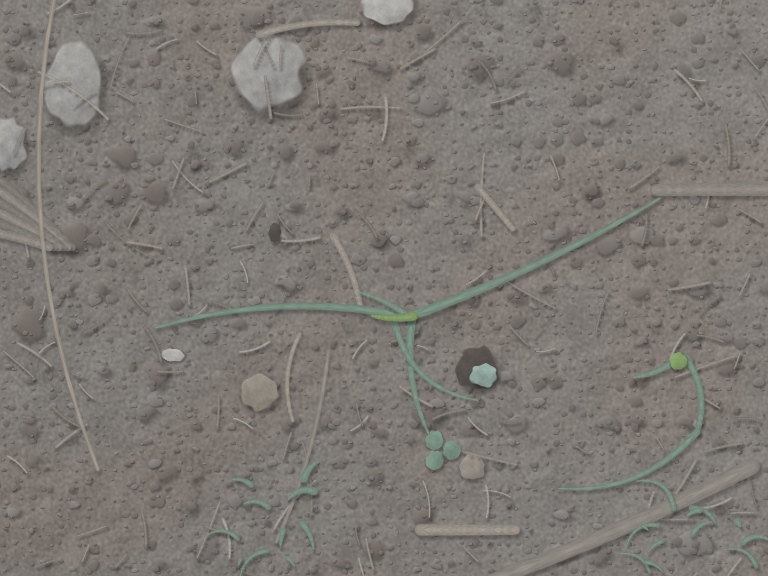
Give the GLSL for this texture, as a Shadertoy shader.

```glsl
vec2 p;
vec3 col;
float taper = .2;

vec2 hash2(vec2 v) {
  vec3 q = fract(v.xyx * vec3(.1031, .103, .0973));
  q += dot(q, q.yzx + 33.33);
  return fract((q.xx + q.yz) * q.zy);
}

float corner(vec2 cell, vec2 offset) {
  return dot(hash2(cell + 71.) * 2. - 1., offset);
}

float noise(vec2 v) {
  vec2 i = floor(v), f = fract(v), u = f * f * (3. - 2. * f), e = vec2(1, 0);
  return mix(mix(corner(i, f), corner(i + e, f - e), u.x),
    mix(corner(i + e.yx, f - e.yx), corner(i + 1., f - 1.), u.x), u.y);
}

float soil(vec2 v) {
  float sum = 0., amp = .5;
  for (int i = 0; i < 5; i++) {
    sum += amp * noise(v);
    v = mat2(1.6, 1.2, -1.2, 1.6) * v + 5.3;
    amp *= .62;
  }
  return sum;
}

// Scattered clods, lit from the upper left
void pebbles(float scale) {
  vec2 q = p * scale, w = q * 2.3;
  q += .22 * vec2(noise(w), noise(w + 40.));
  for (int k = 0; k < 9; k++) {
    vec2 cell = floor(q) + vec2(k % 3 - 1, k / 3 - 1);
    vec2 h = hash2(cell + scale), g = hash2(cell + scale + 19.);
    if (g.x > .43) continue;
    vec2 d = q - cell - .25 - .5 * h;
    d.y *= 1. + .5 * g.y;
    float r = mix(.12, .42, h.x * h.y);
    col *= 1. - .24 * smoothstep(.12, -.06, length(d + vec2(-.06, .1)) - r);
    vec3 tint = mix(vec3(.49, .455, .435), vec3(.57, .56, .55), g.y * g.y);
    tint *= .98 + .13 * dot(d / r, vec2(-.4, .8));
    col = mix(col, tint, .8 * smoothstep(.04, -.05, length(d) - r));
  }
}

// Bowed line from ends.xy to ends.zw, with shadow and taper
void stroke(vec4 ends, float bend, float width, vec3 tint) {
  vec2 a = ends.xy, c = ends.zw, e = c - a, from = a;
  vec2 b = (a + c) * .5 + bend * vec2(-e.y, e.x);
  vec2 lo = min(a, min(b, c)) - .03, hi = max(a, max(b, c)) + .03;
  if (clamp(p, lo, hi) != p) return;
  float best = 9., shade = 9., along = 0.;
  for (float i = 0.; i < 10.; i++) {
    float t = (i + 1.) / 10.;
    vec2 to = mix(mix(a, b, t), mix(b, c, t), t), v = p - from;
    e = to - from;
    float s = clamp(dot(v, e) / dot(e, e), 0., 1.), d = length(v - e * s);
    if (d < best) { best = d; along = (i + s) / 10.; }
    shade = min(shade, length(v + vec2(-.003, .006) - e * s));
    from = to;
  }
  float w = width * mix(1., sqrt(1. - along) * .9 + .1, taper);
  col *= 1. - .22 * smoothstep(.005, -.003, shade - w);
  tint *= 1.06 - .16 * best / w + .15 * noise(vec2(along * 25., best * 300.));
  col = mix(col, tint, .92 * smoothstep(.0014, -.0014, best - w));
}

// Rough stone, flake or hollow
void blob(float x, float y, vec2 size, vec3 tint) {
  vec2 d = (p - vec2(x, y)) / size;
  float edge = length(d) - 1. + .35 * noise(d * 1.7 + x * 30.);
  col *= 1. - .25 * smoothstep(.3, -.1, length(d + vec2(-.1, .22)) - 1.);
  tint *= 1. + .07 * (d.y - d.x * .5) + .3 * soil(p * 45.);
  col = mix(col, tint, smoothstep(.07, -.07, edge));
}

// Short random stalks
void litter(float scale) {
  for (int k = 0; k < 9; k++) {
    vec2 cell = floor(p * scale) + vec2(k % 3 - 1, k / 3 - 1);
    vec2 h = hash2(cell + scale * 3.), g = hash2(cell + 87.);
    if (g.x > .34) continue;
    vec2 m = (cell + h) / scale, r = vec2(cos(g.y * 6.28), sin(g.y * 6.28)) * (.15 + .4 * h.x) / scale;
    stroke(vec4(m - r, m + r), .3 * h.y - .15, .0012 + .0018 * h.x, mix(vec3(.49, .46, .43), vec3(.64, .62, .59), h.y));
  }
}

void mainImage(out vec4 fragColor, in vec2 fragCoord) {
  p = fragCoord / iResolution.y;
  vec3 straw = vec3(.61, .58, .54), wood = vec3(.56, .535, .51), stone = vec3(.61, .605, .595);
  vec3 grass = vec3(.47, .565, .505), lime = vec3(.51, .61, .4), hollow = vec3(.33, .31, .295);

  // Soil with fine relief
  float h = soil(p * 13.), relief = h - soil(p * 13. + vec2(-.04, .07));
  col = mix(vec3(.505, .475, .455), vec3(.505, .49, .475), smoothstep(-.3, .3, noise(p * 4.)));
  col *= .98 + .03 * (p.x + p.y - .5) + .14 * h + .45 * relief + .16 * noise(p * 160.);
  col *= 1. - .22 * smoothstep(.12, .5, -soil(p * 19. + 8.));
  for (float s = 13.; s < 70.; s *= 2.2) pebbles(s);

  // Stones, hollows and a pale flake
  blob(.127, .855, vec2(.05, .07), stone);
  blob(.465, .875, vec2(.06, .065), stone);
  blob(.675, .99, vec2(.043, .032), stone * 1.1);
  blob(.015, .75, vec2(.03, .045), stone);
  blob(.45, .32, vec2(.033, .03), straw * .92);
  blob(.82, .19, vec2(.022), straw * .95);
  blob(.3, .383, vec2(.02, .011), stone * 1.1);
  blob(.477, .596, vec2(.01, .017), hollow);
  blob(.828, .36, vec2(.035), hollow);
  blob(.84, .348, vec2(.023, .019), vec3(.56, .64, .61));

  // Dry litter, splintered wood and sticks
  litter(7.);
  litter(15.);
  for (float i = 0.; i < 6.; i++)
    stroke(vec4(-.03, .71 - .022 * i, .125 - .008 * i, .57), .05, .008, wood * (.9 + .12 * mod(i, 2.)));
  stroke(vec4(.095, 1.01, .17, .185), -.145, .004, straw);
  stroke(vec4(.45, .94, .62, .96), .1, .006, straw);
  stroke(vec4(.578, .59, .625, .47), .1, .006, straw);
  stroke(vec4(.52, .42, .508, .27), -.2, .004, straw);
  stroke(vec4(.57, .39, .48, .06), .08, .004, wood);
  stroke(vec4(.83, .675, .89, .603), 0., .006, straw);
  stroke(vec4(.73, .08, .895, .08), 0., .01, straw);
  stroke(vec4(1.305, .19, .82, -.02), .03, .014, wood);
  stroke(vec4(1.36, .672, 1.138, .67), 0., .012, wood);

  // Sprawling grass and seedlings
  stroke(vec4(1.19, .38, 1.21, .25), .25, .006, grass);
  taper = .9;
  stroke(vec4(1.21, .25, .97, .152), .25, .006, grass);
  stroke(vec4(1.18, .38, 1.1, .345), .15, .007, grass);
  stroke(vec4(.71, .45, .27, .431), -.125, .0075, grass);
  stroke(vec4(.71, .45, 1.146, .656), -.05, .0085, grass);
  stroke(vec4(.715, .444, .745, .245), -.15, .0075, grass);
  stroke(vec4(.686, .436, .83, .305), -.33, .006, grass);
  stroke(vec4(.71, .45, .622, .493), -.1, .006, grass);
  stroke(vec4(.717, .451, .645, .452), .1, .008, lime);
  blob(1.178, .373, vec2(.015), lime);
  for (float i = 0.; i < 6.; i += 2.1)
    blob(.764 + .02 * cos(i), .218 + .02 * sin(i), vec2(.016), grass);
  for (float i = 0.; i < 22.; i++) {
    vec2 g = hash2(vec2(i, 4)), v = hash2(vec2(i, 9)) - .5;
    vec2 root = i < 12. ? vec2(1.1 + .24 * g.x, .13 * g.y) : vec2(.37 + .18 * g.x, .2 * g.y);
    stroke(vec4(root, root + vec2(.13, .1) * v), v.x, .0035 + .005 * g.x * g.y, grass);
  }
  fragColor = vec4(col, 1.);
}
```
